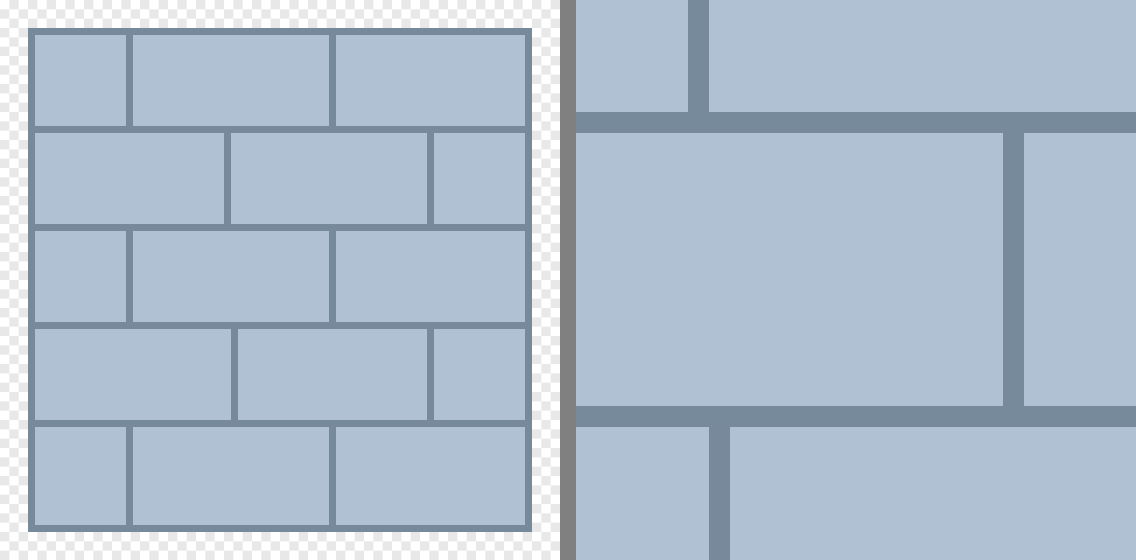
Left: the whole. Right: its middle third, enlarged.
Write a three.js fragment shader that draws this pattern.

```glsl
// A square wall of five brick courses in running bond, framed by mortar,
// set on a fine two-tone checkerboard. Courses and joints are placed on an
// 80-unit grid and drawn as distance bands with analytic edge smoothing.

varying vec2 vUv;

const float GRID = 80.0;           // layout units across the canvas
const float CHECKS = 60.0;         // checker cells across the canvas
const float COURSES = 5.0;
const float COURSE_HEIGHT = 14.0;
const float BRICK_LENGTH = 29.0;
const float SHORT_BRICK = 28.0;    // slightly short brick in the second course
const float MORTAR_HALF = 0.5;     // half the mortar thickness
const float WALL_HALF = 36.0;      // half the wall's outer side
const float FIRST_BED = 5.5;       // origin of the regular bed spacing
const float EVEN_JOINT = 47.5;     // rightmost joint, even courses
const float ODD_JOINT = 61.5;      // rightmost joint, odd courses

const vec3 BRICK = vec3(0.69, 0.757, 0.831);
const vec3 MORTAR = vec3(0.463, 0.541, 0.612);
const vec3 CHECK_LIGHT = vec3(1.0);
const vec3 CHECK_DARK = vec3(0.91);

// Coverage of a shape from its signed distance (negative inside).
float coverage(float dist, float pixel) {
  return clamp(0.5 - dist / pixel, 0.0, 1.0);
}

// Checkerboard with smoothed cell borders, counted from the upper left.
vec3 checkerboard(vec2 uv, vec2 pixel) {
  vec2 cell = vec2(uv.x, 1.0 - uv.y) * CHECKS;
  vec2 wave = abs(fract(cell * 0.5 - 0.25) * 2.0 - 1.0) - 0.5;
  vec2 parity = clamp(2.0 * wave / (pixel * CHECKS), -1.0, 1.0);
  return mix(CHECK_DARK, CHECK_LIGHT, 0.5 + 0.5 * parity.x * parity.y);
}

// Signed distance to the horizontal mortar beds.
float bedDistance(float y) {
  float nearest = floor((y - FIRST_BED) / COURSE_HEIGHT + 0.5);
  float bed = FIRST_BED + COURSE_HEIGHT * clamp(nearest, 1.0, COURSES);
  return abs(y - bed) - MORTAR_HALF;
}

// Signed distance to the two upright joints of the course at this height.
float jointDistance(vec2 p) {
  float course = floor((p.y - FIRST_BED) / COURSE_HEIGHT);
  course = clamp(course, 0.0, COURSES - 1.0);
  float last = mix(EVEN_JOINT, ODD_JOINT, mod(course, 2.0));
  float spacing = abs(course - 1.0) < 0.5 ? SHORT_BRICK : BRICK_LENGTH;
  float nearest = min(abs(p.x - last), abs(p.x - last + spacing));
  return nearest - MORTAR_HALF;
}

void main() {
  vec2 pixel = max(fwidth(vUv), vec2(1e-5));
  vec2 p = vUv * GRID;
  vec2 unit = pixel * GRID;

  // Outer wall square and its mortar frame.
  vec2 side = abs(p - 0.5 * GRID) - WALL_HALF;
  float wall = coverage(side.x, unit.x) * coverage(side.y, unit.y);
  vec2 inner = side + 2.0 * MORTAR_HALF;
  float frame = 1.0 - coverage(inner.x, unit.x) * coverage(inner.y, unit.y);

  // Mortar between the bricks.
  float beds = coverage(bedDistance(p.y), unit.y);
  float joints = coverage(jointDistance(p), unit.x);
  float mortar = max(frame, max(beds, joints));

  vec3 masonry = mix(BRICK, MORTAR, mortar);
  gl_FragColor = vec4(mix(checkerboard(vUv, pixel), masonry, wall), 1.0);
}
```
